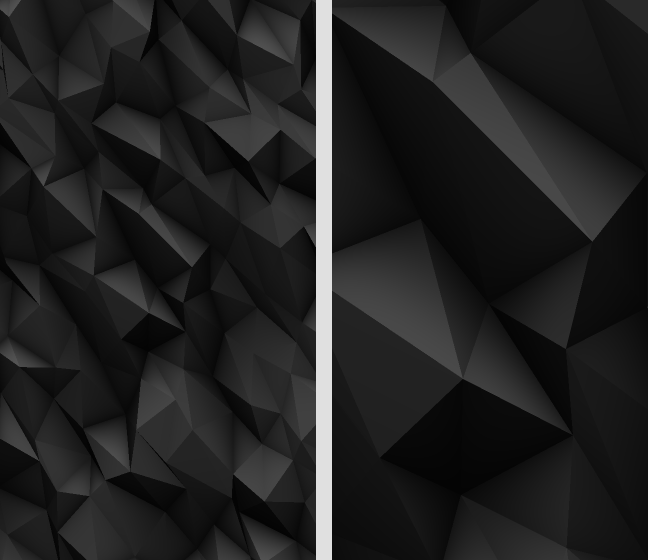
Left, the full canvas; right, a detail of the centre.
Give the GLSL for this background, as a WebGL 2 fragment shader.

```glsl
#version 300 es
precision highp float;

uniform vec2 u_resolution;
out vec4 fragColor;

const float TILT = 0.66;                     // slant of the mesh, in radians
const vec2 CELL_SIZE = vec2(0.140, 0.100);   // in canvas widths
const float JITTER = 0.84;
const float RELIEF = 0.080;
const vec3 LIGHT_DIRECTION = vec3(-0.08, 0.6, 0.79);
const vec3 SHADOW_COLOR = vec3(0.026);
const vec3 LIT_COLOR = vec3(0.335);

float hash(vec2 id, float seed) {
    return fract(sin(dot(id, vec2(127.1, 311.7)) + seed * 74.7) * 43758.5453);
}

float cross2(vec2 a, vec2 b) {
    return a.x * b.y - a.y * b.x;
}

// Lattice to canvas: rotated and stretched cells
mat2 gridBasis(float angle, vec2 size) {
    return mat2(size.x * vec2(cos(angle), -sin(angle)),
                size.y * vec2(sin(angle), cos(angle)));
}

// Scattered mesh vertex with its height in z
vec3 meshVertex(vec2 id, mat2 basis) {
    vec2 offset = vec2(hash(id, 1.0), hash(id, 2.0)) - 0.5;
    return vec3(basis * (id + JITTER * offset), RELIEF * hash(id, 3.0));
}

vec3 barycentric(vec2 p, vec2 a, vec2 b, vec2 c) {
    vec3 parts = vec3(cross2(b - p, c - p), cross2(c - p, a - p), cross2(a - p, b - p));
    return parts / cross2(b - a, c - a);
}

// Soft shade along an edge that folds inward
float creaseShade(float edgeDistance, float rise) {
    float fold = smoothstep(0.0, 0.06, rise);
    return 1.0 - 0.6 * fold * exp(-edgeDistance / 0.026);
}

vec3 shadeFacet(vec2 p, vec2 idA, vec2 idB, vec2 idC, mat2 basis) {
    vec3 a = meshVertex(idA, basis);
    vec3 b = meshVertex(idB, basis);
    vec3 c = meshVertex(idC, basis);
    vec3 weights = barycentric(p, a.xy, b.xy, c.xy);
    vec3 normal = normalize(cross(b - a, c - a));
    normal *= normal.z < 0.0 ? -1.0 : 1.0;

    // The vertex across each edge is the lattice mirror of the opposite one
    float riseA = dot(normal, meshVertex(idB + idC - idA, basis) - a);
    float riseB = dot(normal, meshVertex(idC + idA - idB, basis) - a);
    float riseC = dot(normal, meshVertex(idA + idB - idC, basis) - a);
    float area = abs(cross2(b.xy - a.xy, c.xy - a.xy));
    float occlusion = creaseShade(weights.x * area / length(c.xy - b.xy), riseA)
                    * creaseShade(weights.y * area / length(a.xy - c.xy), riseB)
                    * creaseShade(weights.z * area / length(b.xy - a.xy), riseC);

    float height = dot(weights, vec3(a.z, b.z, c.z)) / RELIEF;
    occlusion *= mix(0.55, 1.1, smoothstep(0.0, 0.8, height));
    float lambert = max(dot(normal, normalize(LIGHT_DIRECTION)), 0.0);
    return SHADOW_COLOR * (0.4 + 0.6 * occlusion) + LIT_COLOR * pow(lambert, 3.6) * occlusion;
}

// Finds the topmost facet over p and shades it
vec3 facetedSurface(vec2 p, mat2 basis) {
    vec2 cell = floor(inverse(basis) * p);
    vec2 topA = cell, topB = cell + vec2(1.0, 0.0), topC = cell + vec2(0.0, 1.0);
    float topHeight = -1.0;
    for (int y = -1; y <= 1; y++) {
        for (int x = -1; x <= 1; x++) {
            vec2 corner = cell + vec2(x, y);
            vec2 idB = corner + vec2(1.0, 0.0);
            vec2 idC = corner + vec2(0.0, 1.0);
            vec3 b = meshVertex(idB, basis);
            vec3 c = meshVertex(idC, basis);
            for (int side = 0; side < 2; side++) {
                vec2 idA = corner + float(side);
                vec3 a = meshVertex(idA, basis);
                vec3 weights = barycentric(p, a.xy, b.xy, c.xy);
                float height = dot(weights, vec3(a.z, b.z, c.z));
                bool inside = min(weights.x, min(weights.y, weights.z)) >= 0.0;
                if (inside && height > topHeight) {
                    topHeight = height;
                    topA = idA;
                    topB = idB;
                    topC = idC;
                }
            }
        }
    }
    return shadeFacet(p, topA, topB, topC, basis);
}

void main() {
    mat2 basis = gridBasis(TILT, CELL_SIZE);
    vec3 color = vec3(0.0);
    // Four samples per pixel smooth the facet edges
    for (int i = 0; i < 4; i++) {
        vec2 subpixel = vec2(i % 2, i / 2) * 0.5 - 0.25;
        color += facetedSurface((gl_FragCoord.xy + subpixel) / u_resolution.x, basis);
    }
    fragColor = vec4(color / 4.0, 1.0);
}
```
